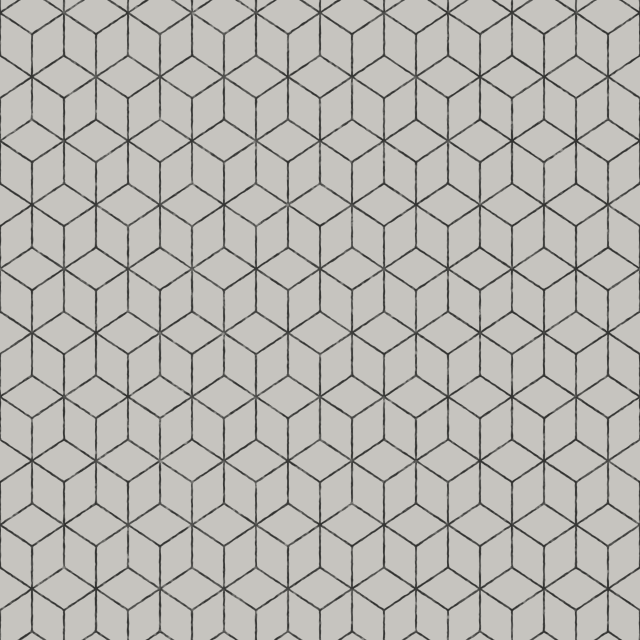
Reproduce this pattern procedurally as a WebGL 1 fragment shader.

```glsl
precision highp float;
// Tumbling-block line grid: staggered six-armed stars whose arms join into
// rhombi. Lines are segment distances folded by symmetry, then roughened with
// wrapping layered sines and worn through by wrapping cellular flecks.

#define REPEATS 10.0          // stars across and rows down (even, so it tiles)
#define ROW_SHIFT 0.2         // vertical offset of the rows, in repeats
#define HALF_WIDTH 0.0150     // half line width, in repeats
#define NODE_RADIUS 0.034     // ink dot at each star centre
#define JOINT_RADIUS 0.024    // ink dot where three arms meet
#define WOBBLE 0.0035         // hand-drawn edge displacement
#define FLECKS 160.0          // wear cells across the canvas
#define WEAR 0.55             // strength of the flecks
#define FADE 0.22             // broad fading of the ink
#define PAPER vec3(0.776, 0.769, 0.749)
#define INK vec3(0.195, 0.197, 0.190)

uniform vec2 u_resolution;

const float TAU = 6.2831853;

vec3 hash3(vec2 cell) {
    vec3 k = vec3(dot(cell, vec2(127.1, 311.7)),
                  dot(cell, vec2(269.5, 183.3)),
                  dot(cell, vec2(113.5, 71.9)));
    return fract(sin(k) * 4375.85);
}

// Layered sines of whole frequencies, so the sum wraps on the unit square.
float wave(vec2 uv, float f) {
    float a = sin(TAU * dot(uv, vec2(f, f + 4.0)) + 1.3);
    float b = sin(TAU * dot(uv, vec2(f + 7.0, -f - 2.0)) + 2.0 * a);
    float c = sin(TAU * dot(uv, vec2(-f - 3.0, 2.0 * f + 1.0)) + b);
    return (a + b + c) / 3.0;
}

// Cellular noise: soft round flecks, each with its own strength.
float flecks(vec2 uv) {
    vec2 p = uv * FLECKS;
    vec2 base = floor(p);
    float strongest = 0.0;
    for (int j = -1; j <= 1; j++) {
        for (int i = -1; i <= 1; i++) {
            vec2 cell = base + vec2(float(i), float(j));
            vec3 h = hash3(mod(cell, FLECKS));
            float d = length(cell + h.xy - p);
            strongest = max(strongest, h.z * h.z * (1.0 - smoothstep(0.15, 0.65, d)));
        }
    }
    return strongest;
}

float segment(vec2 p, vec2 end) {
    return length(p - end * clamp(dot(p, end) / dot(end, end), 0.0, 1.0));
}

// Signed distance to one star, folded into a quadrant of its 1 by 2 cell.
float star(vec2 p, float halfWidth) {
    vec2 q = abs(mod(p + vec2(0.5, 1.0), vec2(1.0, 2.0)) - vec2(0.5, 1.0));
    vec2 upright = vec2(0.0, 2.0 / 3.0);
    vec2 slanted = vec2(0.5, 1.0 / 3.0);
    float d = min(segment(q, upright), segment(q, slanted)) - halfWidth;
    d = min(d, length(q) - NODE_RADIUS);
    float joint = min(length(q - upright), length(q - slanted));
    return min(d, joint - JOINT_RADIUS);
}

void main() {
    vec2 uv = gl_FragCoord.xy / u_resolution;
    vec2 p = uv * REPEATS + vec2(0.0, ROW_SHIFT);

    // Uneven strokes
    p += WOBBLE * vec2(wave(uv, 37.0), wave(uv.yx, 43.0));
    float halfWidth = HALF_WIDTH * (1.0 + 0.16 * wave(uv, 23.0));

    // Two interleaved lattices of stars
    float d = min(star(p, halfWidth), star(p - vec2(0.5, 1.0), halfWidth));
    float soft = max(0.75 * REPEATS / min(u_resolution.x, u_resolution.y), 0.006);
    float cover = 1.0 - smoothstep(-soft, soft, d);

    // Worn ink
    float faded = smoothstep(-0.3, 0.8, wave(uv, 11.0));
    cover *= 1.0 - WEAR * flecks(uv) * mix(0.5, 1.0, faded);
    cover *= 1.0 - FADE * faded;

    gl_FragColor = vec4(mix(PAPER, INK, cover), 1.0);
}
```
